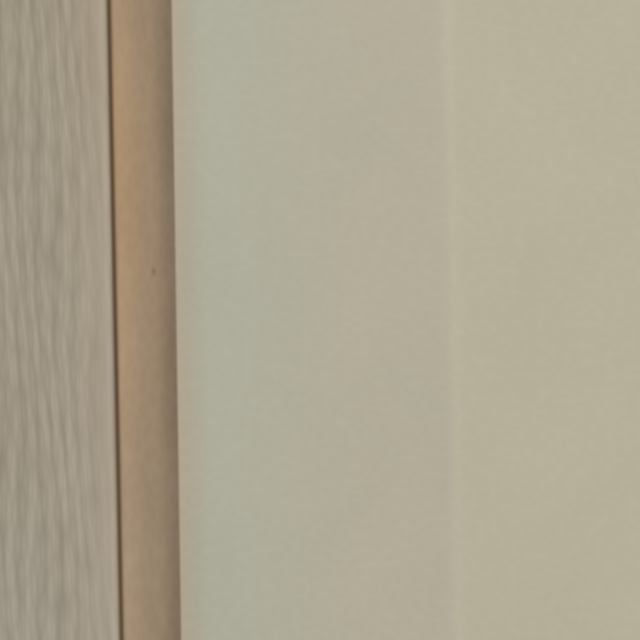
Give the GLSL for this texture, as a three.js fragment shader.

```glsl
varying vec2 vUv;

vec2 hash2(vec2 cell) {
  return fract(sin(vec2(dot(cell, vec2(127.1, 311.7)), dot(cell, vec2(269.5, 183.3)))) * 437.58);
}

// Distance to the nearest scattered cell centre
float cellular(vec2 p) {
  vec2 cell = floor(p);
  float nearest = 2.0;
  for (int j = -1; j <= 1; j++) {
    for (int i = -1; i <= 1; i++) {
      vec2 neighbour = cell + vec2(float(i), float(j));
      nearest = min(nearest, length(neighbour + hash2(neighbour) - p));
    }
  }
  return nearest;
}

// Soft blotches from warped, layered sines
float mottle(vec2 p) {
  float sum = 0.0;
  float weight = 0.5;
  for (int i = 0; i < 4; i++) {
    p += 0.6 * sin(p.yx * 1.3 + float(i) * 2.1);
    sum += weight * sin(p.x) * sin(p.y + 0.7);
    p = mat2(1.5, 1.0, -1.0, 1.5) * p;
    weight *= 0.6;
  }
  return sum;
}

vec3 wallColor(vec2 uv, float edge) {
  float fromEdge = uv.x - edge;
  vec3 color = mix(vec3(0.685, 0.68, 0.61), vec3(0.70, 0.677, 0.602), smoothstep(0.03, 0.32, fromEdge));
  color = mix(vec3(0.675, 0.645, 0.57), color, smoothstep(0.0, 0.06, fromEdge));

  // Faint vertical crease, with a warmer panel beyond it
  float crease = uv.x - 0.713 + 0.02 * uv.y * uv.y;
  color += vec3(0.016, 0.013, 0.004) * smoothstep(-0.008, 0.008, crease);
  color += 0.012 * exp(-pow(crease / 0.012, 2.0));
  color += 0.012 * (uv.y - 0.45);

  // Paint texture
  color += vec3(0.007, 0.004, 0.002) * mottle(uv * 13.0);
  color += 0.012 * (cellular(uv * vec2(65.0, 85.0)) - 0.5);
  return color;
}

vec3 plankColor(vec2 uv, float seam) {
  float across = uv.x / seam;
  vec3 color = mix(vec3(0.615, 0.575, 0.505), vec3(0.645, 0.595, 0.52), smoothstep(0.3, 1.0, across));
  color += vec3(-0.005, 0.004, 0.012) * (1.0 - uv.y);

  // Grain leans with height and wavers along its length
  float lean = uv.x + 0.045 * uv.y + 0.004 * sin(uv.y * 11.0 + uv.x * 30.0);
  float wave = sin(lean * 255.0 + 1.4 * sin(uv.y * 7.0 + lean * 40.0));
  float fibre = cellular(vec2(lean * 130.0, uv.y * 18.0));
  float strength = mix(1.0, 0.35, smoothstep(0.55, 0.95, across));
  color += strength * (0.018 * wave + 0.055 * (0.5 - fibre));
  color += 0.012 * mottle(vec2(lean * 45.0, uv.y * 12.0));
  return color;
}

vec3 trimColor(vec2 uv, float across) {
  vec3 color = mix(vec3(0.665, 0.565, 0.455), vec3(0.60, 0.52, 0.425), smoothstep(0.05, 0.6, across));
  color = mix(color, vec3(0.50, 0.435, 0.36), smoothstep(0.6, 1.0, across));
  color += vec3(0.02, 0.004, -0.008) * sin(uv.y * 5.0 + 4.2) * (1.0 - across);
  color += 0.014 * mottle(vec2(uv.x * 40.0, uv.y * 16.0));
  color += 0.02 * (cellular(uv * vec2(90.0, 45.0)) - 0.5);

  // Small nick in the timber
  float nick = length((uv - vec2(0.24, 0.575)) * vec2(1.0, 0.6));
  return color - 0.06 * smoothstep(0.006, 0.001, nick);
}

void main() {
  vec2 uv = vUv;
  float seam = mix(0.190, 0.170, uv.y);
  float edge = mix(0.283, 0.268, uv.y);

  // Plank, trim and wall from left to right
  vec3 color = plankColor(uv, seam);
  float across = clamp((uv.x - seam) / (edge - seam), 0.0, 1.0);
  color = mix(color, trimColor(uv, across), smoothstep(seam - 0.002, seam + 0.003, uv.x));
  color = mix(color, wallColor(uv, edge), smoothstep(edge - 0.003, edge + 0.003, uv.x));

  // Dark gap with a pale lip on the plank side
  float gap = uv.x - seam;
  color += 0.03 * exp(-pow((gap + 0.011) / 0.005, 2.0));
  color = mix(color, vec3(0.34, 0.275, 0.20), 0.92 * exp(-pow(gap / 0.0042, 2.0)));

  // Rosy fringe where the trim meets the wall
  color += vec3(0.02, 0.0, -0.004) * exp(-pow((uv.x - edge - 0.006) / 0.006, 2.0));

  gl_FragColor = vec4(color, 1.0);
}
```
